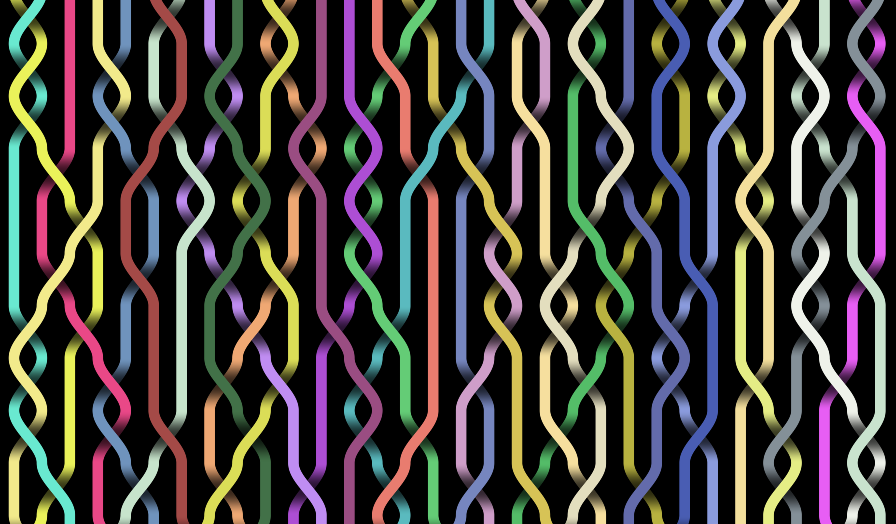
Reproduce this pattern procedurally as a Shadertoy shader.

```glsl
float hash(vec2 p) {
    return fract(sin(dot(p, vec2(127.1, 311.7))) * 43758.5);
}

// Priority of the gap between lanes g and g + 1; the outer edges never cross
float gapPriority(float g, float row) {
    return g < 0.0 || g > 30.0 ? -1.0 : hash(vec2(g + 3.0, row + 7.0));
}

// A gap crosses when it beats both neighbours, so crossings never overlap
bool crosses(float g, float row) {
    float p = gapPriority(g, row);
    return p > 0.0 && p > gapPriority(g - 1.0, row) && p > gapPriority(g + 1.0, row);
}

// Sideways move of the strand entering a row in this lane: -1, 0 or 1
float laneShift(float lane, float row) {
    if (crosses(lane, row)) return 1.0;
    return crosses(lane - 1.0, row) ? -1.0 : 0.0;
}

// Follow a strand up to the top edge to find its identity
float strandId(float lane, float row) {
    for (float r = row - 1.0; r >= 0.0; r--) lane += laneShift(lane, r);
    return lane;
}

vec3 strandColor(float id) {
    vec3 h = vec3(hash(vec2(id, 51.0)), hash(vec2(id, 67.0)), hash(vec2(id, 83.0)));
    return 0.25 + 0.72 * h;
}

// Paint one strand over the colour so far; t runs down the row from 0 to 1
vec3 paintStrand(vec3 base, float x, float t, float lane, float row, bool under) {
    float shift = laneShift(lane, row);
    float center = lane + 0.5 + shift * smoothstep(0.0, 1.0, t);
    float slope = shift * 6.0 * t * (1.0 - t) / 1.875;
    float d = abs(x - center) / sqrt(1.0 + slope * slope) - 0.19;
    float aa = 18.75 / iResolution.y;
    float shade = under ? mix(0.25, 1.0, smoothstep(0.05, 0.5, abs(t - 0.5))) : 1.0;
    float cover = 1.0 - smoothstep(-0.5 * aa, 0.5 * aa, d);
    return mix(base, strandColor(strandId(lane, row)) * shade, cover);
}

void mainImage(out vec4 fragColor, in vec2 fragCoord) {
    // 32 lanes across, ten rows of crossings down
    vec2 uv = fragCoord / iResolution.y;
    float x = uv.x * 18.75;
    float y = (1.0 - uv.y) * 10.0 + 0.167;
    float lane = floor(x);
    float row = floor(y);
    float t = y - row;

    vec3 color = vec3(0.0);
    float shift = laneShift(lane, row);
    if (shift == 0.0) {
        color = paintStrand(color, x, t, lane, row, false);
    } else {
        // Each crossing picks which strand passes on top
        float left = min(lane, lane + shift);
        float lower = left + step(0.5, hash(vec2(left + 41.0, row + 19.0)));
        float upper = 2.0 * left + 1.0 - lower;
        color = paintStrand(color, x, t, lower, row, true);
        color = paintStrand(color, x, t, upper, row, false);
    }
    fragColor = vec4(color, 1.0);
}
```
